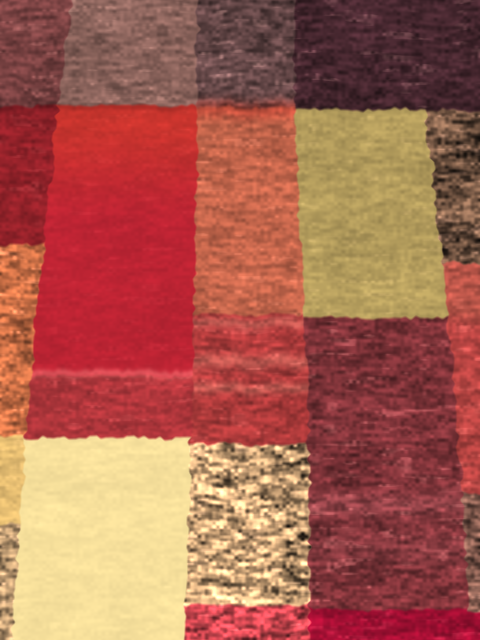
This texture is drawn by a Shadertoy shader. Its source:

```glsl
// Patchwork wool rug: leaning columns of dyed blocks with streaked, nubbly yarn.

float hash(vec2 p) {
    vec3 q = fract(vec3(p.xyx) * 0.1031);
    q += dot(q, q.yzx + 33.33);
    return fract((q.x + q.y) * q.z);
}

float noise(vec2 p) {
    vec2 i = floor(p), f = fract(p);
    f = f * f * (3.0 - 2.0 * f);
    return mix(mix(hash(i), hash(i + vec2(1, 0)), f.x),
               mix(hash(i + vec2(0, 1)), hash(i + vec2(1, 1)), f.x), f.y);
}

// Soft step across a seam
float past(float seam, float x) {
    return smoothstep(-0.003, 0.003, x - seam);
}

// Soft horizontal band
float band(float y, float centre, float width) {
    float d = (y - centre) / width;
    return exp(-d * d);
}

// Lays a dye (rgb, yarn roughness) over the cloth below a given depth
void dyeBelow(inout vec4 cloth, float depth, float y, vec4 dye) {
    cloth = mix(cloth, dye, past(depth, y));
}

void mainImage(out vec4 fragColor, in vec2 fragCoord) {
    vec2 uv = fragCoord / iResolution.xy;
    uv.y = 1.0 - uv.y;

    // Ragged seams
    vec2 p = uv;
    p.x += 0.010 * (noise(uv * vec2(9, 110)) - 0.5) + 0.006 * (noise(uv.yy * 23.0) - 0.5);
    p.y += 0.006 * (noise(uv * vec2(90, 9) + 7.0) - 0.5) + 0.005 * (noise(uv.xx * 17.0) - 0.5);
    float y = p.y;

    // First column
    vec4 cloth = vec4(0.46, 0.25, 0.25, 0.22);
    dyeBelow(cloth, 0.165, y, vec4(0.57, 0.13, 0.16, 0.14));
    dyeBelow(cloth, 0.381, y, vec4(0.78, 0.43, 0.27, 0.30));
    dyeBelow(cloth, 0.680, y, vec4(0.91, 0.75, 0.45, 0.08));
    dyeBelow(cloth, 0.818, y, vec4(0.70, 0.57, 0.42, 0.40));

    // Second column: the tall red block over cream
    vec4 column = vec4(0.53, 0.38, 0.35, 0.18);
    vec3 red = mix(vec3(0.80, 0.21, 0.18), vec3(0.74, 0.14, 0.20), smoothstep(0.17, 0.36, y));
    dyeBelow(column, 0.165, y, vec4(red, 0.05));
    dyeBelow(column, 0.588, y, vec4(0.68, 0.21, 0.23, 0.13));
    column.rgb += vec3(0.13, 0.17, 0.14) * band(y, 0.584, 0.006);
    dyeBelow(column, 0.684, y, vec4(0.97, 0.88, 0.61, 0.025));
    cloth = mix(cloth, column, past(0.150 - 0.175 * uv.y + 0.052 * uv.y * uv.y, p.x));

    // Third column
    column = vec4(0.38, 0.27, 0.27, 0.30);
    dyeBelow(column, 0.168, y, vec4(0.75, 0.39, 0.29, 0.16));
    column.rgb = mix(column.rgb, vec3(0.80, 0.28, 0.22), 0.6 * band(y, 0.172, 0.014));
    dyeBelow(column, 0.492, y, vec4(0.68, 0.23, 0.23, 0.18));
    column.rgb += vec3(0.08, 0.12, 0.09) * (band(y, 0.505, 0.008)
                + band(y, 0.565, 0.012) + band(y, 0.607, 0.009));
    dyeBelow(column, 0.695, y, vec4(0.80, 0.64, 0.47, 0.55));
    dyeBelow(column, 0.946, y, vec4(0.72, 0.25, 0.28, 0.50));
    cloth = mix(cloth, column, past(0.411 - 0.027 * uv.y * uv.y, p.x));

    // Fourth column
    column = vec4(0.27, 0.15, 0.18, 0.28);
    dyeBelow(column, 0.171, y, vec4(0.70, 0.61, 0.36, 0.09));
    dyeBelow(column, 0.497, y, vec4(0.49, 0.20, 0.22, 0.26));
    column.rgb += vec3(0.10, 0.07, 0.07) * (band(y, 0.790, 0.018) + 0.5 * band(y, 0.860, 0.03));
    dyeBelow(column, 0.953, y, vec4(0.64, 0.06, 0.20, 0.17));
    cloth = mix(cloth, column, past(0.614 + 0.031 * smoothstep(0.1, 0.75, uv.y), p.x));

    // Last column, only below the dark top row
    column = vec4(0.27, 0.15, 0.18, 0.28);
    dyeBelow(column, 0.173, y, vec4(0.43, 0.32, 0.25, 0.55));
    dyeBelow(column, 0.412, y, vec4(0.74, 0.34, 0.29, 0.18));
    column.rgb = mix(column.rgb, vec3(0.68, 0.24, 0.24), 0.8 * smoothstep(0.48, 0.52, y));
    dyeBelow(column, 0.770, y, vec4(0.52, 0.36, 0.31, 0.45));
    dyeBelow(column, 0.956, y, vec4(0.64, 0.06, 0.20, 0.17));
    cloth = mix(cloth, column, past(0.855 + 0.19 * uv.y - 0.065 * uv.y * uv.y, p.x));

    // Shadow where the top row overlaps the blocks beneath
    cloth.rgb *= 1.0 - 0.14 * band(y, 0.168, 0.005);

    // Yarn: thin wavy rows, fine nubs and broad uneven dye
    vec2 yarn = uv + vec2(0.0, 0.006 * noise(uv * vec2(12, 8)));
    float rows = noise(yarn * vec2(38, 155));
    float nubs = noise(yarn * vec2(130, 190) + 31.0);
    float wash = noise(uv * vec2(5, 34) + 11.0) + noise(uv * vec2(11, 15) + 5.0) - 1.0;
    float fibre = 1.5 * (rows - 0.5) + 1.1 * (nubs - 0.5);
    vec3 colour = cloth.rgb * (1.0 + cloth.a * (fibre * 1.25 + 0.4 * wash) + 0.025 * wash);

    // Pale glints along the rougher rows
    float glint = smoothstep(0.68, 0.95, noise(yarn * vec2(26, 140) + 53.0)) * nubs;
    colour += vec3(0.62, 0.48, 0.44) * glint * min(cloth.a, 0.3);

    fragColor = vec4(clamp(colour, 0.0, 1.0), 1.0);
}
```
